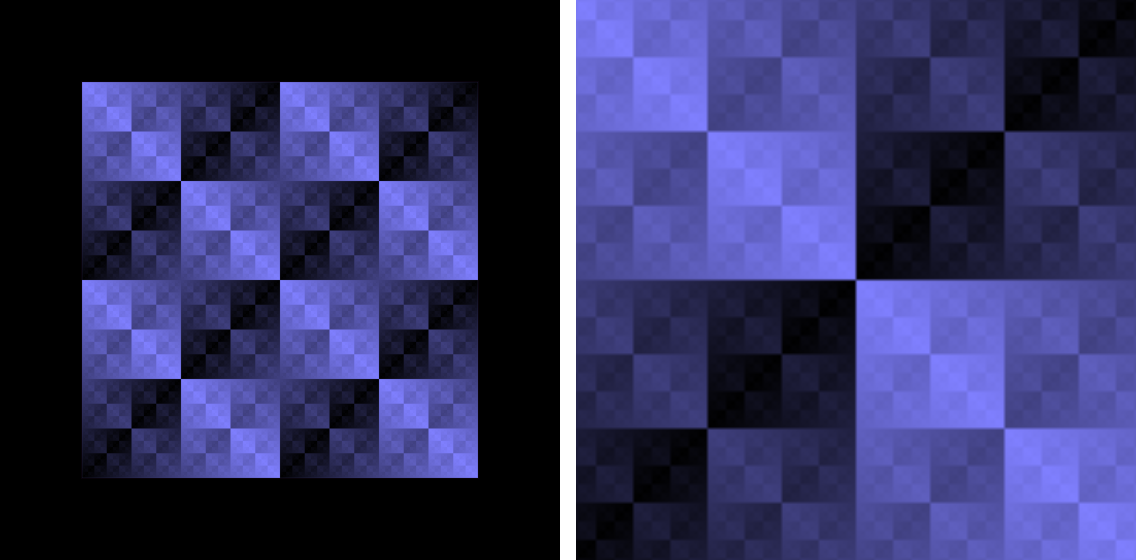
Left, the full canvas; right, a detail of the centre.
Give the GLSL for this pattern, as a three.js fragment shader.

```glsl
varying vec2 vUv;

// Square wave, 0 then 1 in each period, with edges softened over a canvas width
vec2 softBit(vec2 p, float frequency) {
  vec2 edge = abs(fract(p * frequency + 0.25) - 0.5) - 0.25;
  return clamp(0.5 + edge / (frequency * 0.002), 0.0, 1.0);
}

// Exclusive-or of the binary digits of x and y, as a brightness from 0 to 1
float xorPattern(vec2 p, float repeatsPerUnit) {
  float value = 0.0;
  float weight = 0.5;
  float frequency = repeatsPerUnit;
  for (int i = 0; i < 8; i++) {
    vec2 bit = softBit(p, frequency);
    value += weight * (bit.x + bit.y - 2.0 * bit.x * bit.y);
    weight *= 0.5;
    frequency *= 2.0;
  }
  return value * 256.0 / 255.0;
}

void main() {
  // Centred panel, two repeats across and two down
  float halfSide = 0.35355;
  vec2 centred = vUv - 0.5;
  float border = max(abs(centred.x), abs(centred.y)) - halfSide;
  float panel = 1.0 - smoothstep(-0.001, 0.001, border);
  vec3 color = vec3(0.5, 0.5, 1.0) * xorPattern(centred + halfSide, 1.0 / halfSide) * panel;

  // Faint plum rim, seen only beside the dark cells
  float rim = 1.0 - smoothstep(0.0, 0.0015, abs(border));
  color = max(color, vec3(0.09, 0.02, 0.1) * rim);

  gl_FragColor = vec4(color, 1.0);
}
```
